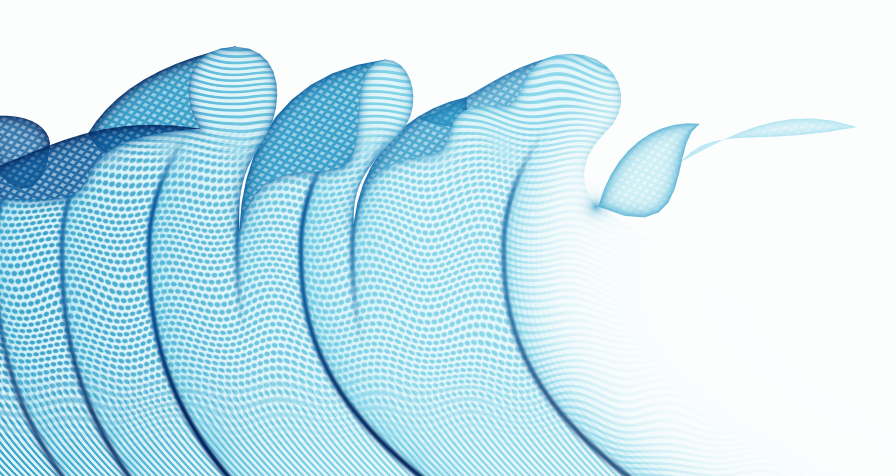
This background is drawn by a WebGL 1 fragment shader. Its source:

```glsl
precision highp float;
uniform vec2 u_resolution;

const vec3 PAPER = vec3(.99, .995, .995);
const vec3 MIST = vec3(.74, .92, .95);
const vec3 SKY = vec3(.37, .78, .89);
const vec3 SEA = vec3(.16, .6, .78);
const vec3 DEEP = vec3(.05, .37, .62);
const vec3 NAVY = vec3(.01, .13, .36);
const float WAIST = 48.0;

// Closed outlines: squared distance and inside sign gathered along a pen
struct Pen { vec2 at; float near; float side; };

void line(inout Pen pen, vec2 p, vec2 next) {
  vec2 e = next - pen.at, w = p - pen.at;
  vec2 r = w - e * clamp(dot(w, e) / max(dot(e, e), 1e-6), 0.0, 1.0);
  pen.near = min(pen.near, dot(r, r));
  bvec3 hit = bvec3(p.y >= pen.at.y, p.y < next.y, e.x * w.y > e.y * w.x);
  if (all(hit) || !any(hit)) pen.side = -pen.side;
  pen.at = next;
}

void curve(inout Pen pen, vec2 p, vec2 b, vec2 c, vec2 d) {
  vec2 a = pen.at;
  for (int i = 1; i <= 10; i++) {
    float t = float(i) / 10.0, s = 1.0 - t;
    line(pen, p, s * s * (s * a + 3.0 * t * b) + t * t * (3.0 * s * c + t * d));
  }
}

float lobe(vec2 p, vec2 a, vec2 b, vec2 c, vec2 d, vec2 e, vec2 f) {
  Pen pen = Pen(a, 1e6, 1.0);
  curve(pen, p, b, c, d);
  curve(pen, p, e, f, a);
  return pen.side * sqrt(pen.near);
}

// Front sheet: three curling crests with hollows between them
float frontSheet(vec2 p) {
  Pen pen = Pen(vec2(-3, 58), 1e6, 1.0);
  curve(pen, p, vec2(7, 59), vec2(15, 56), vec2(18, 62));
  curve(pen, p, vec2(21, 71), vec2(32, 72), vec2(42, 73));
  curve(pen, p, vec2(38, 79), vec2(38, 90), vec2(49.5, 90.2));
  curve(pen, p, vec2(60, 90), vec2(60, 77), vec2(55, 70));
  curve(pen, p, vec2(51, 64), vec2(50, 60), vec2(50.3, 52));
  curve(pen, p, vec2(54, 68), vec2(66, 62), vec2(72, 65));
  curve(pen, p, vec2(78, 68), vec2(72, 87), vec2(81, 87.5));
  curve(pen, p, vec2(87, 87.5), vec2(89, 77), vec2(84, 72));
  curve(pen, p, vec2(77, 65), vec2(74, 61), vec2(74.3, 53));
  curve(pen, p, vec2(77, 69), vec2(88, 66), vec2(92, 68));
  curve(pen, p, vec2(97, 71), vec2(91, 79), vec2(106.6, 77.7));
  curve(pen, p, vec2(111, 80), vec2(109, 88.7), vec2(120, 88.7));
  curve(pen, p, vec2(130, 88.7), vec2(134, 78), vec2(127, 72));
  curve(pen, p, vec2(121, 66), vec2(122, 60), vec2(125.7, 56.6));
  line(pen, p, vec2(200, 9));
  line(pen, p, vec2(200, -9));
  line(pen, p, vec2(-3, -9));
  line(pen, p, vec2(-3, 58));
  return pen.side * sqrt(pen.near);
}

// Gradient noise and line patterns
float corner(vec2 cell, vec2 offset) {
  float angle = 6.2832 * fract(sin(dot(cell, vec2(127.1, 311.7))) * 4375.5);
  return dot(vec2(cos(angle), sin(angle)), offset);
}

float noise(vec2 p) {
  vec2 i = floor(p), f = fract(p), w = f * f * (3.0 - 2.0 * f), o = vec2(1, 0);
  float low = mix(corner(i, f), corner(i + o, f - o), w.x);
  float high = mix(corner(i + o.yx, f - o.yx), corner(i + 1.0, f - 1.0), w.x);
  return mix(low, high, w.y);
}

float stripe(float cycles) { return smoothstep(-.4, .8, sin(6.2832 * cycles)); }

float dots(vec2 q) {
  q.x += .5 * mod(floor(q.y), 2.0);
  return 1.0 - smoothstep(.2, .46, length((fract(q) - .5) * vec2(.8, 1)));
}

// Sideways lean and slope of the sweeping lines at height y
vec2 sweep(float y, float lean) {
  float up = max(y - WAIST, 0.0), t = max(WAIST - y, 0.0) / WAIST;
  return vec2(.014 * up * up + lean * pow(t, 2.4), .028 * up - lean * 2.4 / WAIST * pow(t, 1.4));
}

float crest(vec2 p, float x, float lean) {
  vec2 s = sweep(p.y, lean);
  return (p.x - x - s.x) / sqrt(1.0 + s.y * s.y);
}

void fold(inout vec3 color, vec2 p, float x, float lean, float foot, float strength) {
  float d = crest(p, x, lean);
  float reach = strength * smoothstep(foot - 25.0, foot, p.y) * (1.0 - smoothstep(56.0, 74.0, p.y));
  float glow = smoothstep(-.6, .3, d) * exp(-max(d, 0.0) / 3.5);
  color = mix(color, SKY, reach * glow * (.35 + .4 * stripe(d / 1.1)));
  color = mix(color, mix(NAVY, DEEP, smoothstep(5.0, 45.0, p.y)), reach * exp(-d * d * 2.5));
}

// Woven translucent sheet with a darker rim
void weave(inout vec3 color, vec2 p, float d, float pixel, vec3 tone, vec3 rim, float density) {
  float mesh = max(stripe(dot(p, vec2(.3, .7))), stripe(dot(p, vec2(.55, -.45))));
  vec3 cloth = mix(color, tone, density * (.5 + .5 * mesh));
  cloth = mix(cloth, rim, density * exp(-abs(d) * .9));
  color = mix(color, cloth, 1.0 - smoothstep(-pixel, pixel, d));
}

vec3 body(vec2 p, float d) {
  float right = crest(p, 105.8, 26.0), high = smoothstep(62.0, 76.0, p.y);
  float fade = exp(-max(right, 0.0) / mix(7.0, 14.0, high)) * (1.0 - .0025 * p.x);
  float row = p.y + 3.0 * noise(p * .06) + .8 * sin(p.x * .3);
  float column = p.x - sweep(p.y, 20.0).x;
  float ink = mix(stripe(column / 1.4), dots(vec2(column, row) / 1.45), smoothstep(3.0, 26.0, p.y));
  ink = mix(ink, stripe((row + .1 * p.x) / 1.4), max(high, smoothstep(-1.0, 3.0, right)));
  vec3 color = mix(PAPER, MIST, .4 * fade + .08 * exp(-max(right, 0.0) / 25.0));
  color = mix(color, mix(SEA, SKY, smoothstep(5.0, 85.0, p.x)), ink * fade * .9);
  fold(color, p, -1.0, 14.0, 0.0, .7);
  fold(color, p, 13.0, 14.0, 0.0, .8);
  fold(color, p, 31.3, 16.5, 0.0, 1.0);
  fold(color, p, 49.8, 14.0, 53.0, .8);
  fold(color, p, 63.2, 25.0, 0.0, .95);
  fold(color, p, 74.0, 16.0, 50.0, .7);
  fold(color, p, 105.8, 26.0, 0.0, .7);
  return mix(color, mix(DEEP, SEA, smoothstep(40.0, 110.0, p.x)), .8 * fade * exp(-abs(d) * 1.3));
}

void main() {
  vec2 p = gl_FragCoord.xy / u_resolution.y * 100.0;
  float px = 70.0 / u_resolution.y, d = frontSheet(p);
  vec3 c = PAPER;
  // Shadowed backs of the curls, then pale trailing ribbons
  weave(c, p, lobe(p, vec2(88, 75), vec2(100, 79), vec2(106, 87), vec2(120, 88.7), vec2(114, 76), vec2(100, 70)), px, SEA, DEEP, .7);
  weave(c, p, lobe(p, vec2(74.3, 53), vec2(76, 68), vec2(86, 77), vec2(98, 79.6), vec2(100, 66), vec2(84, 60)), px, SEA, DEEP, .8);
  weave(c, p, lobe(p, vec2(50.3, 52), vec2(51, 70), vec2(60, 85), vec2(81, 87.5), vec2(82, 60), vec2(60, 56)), px, SEA, DEEP, .9);
  weave(c, p, lobe(p, vec2(18.5, 72), vec2(24, 81), vec2(34, 87), vec2(49.5, 90.3), vec2(50, 62), vec2(22, 62)), px, SEA, NAVY, .9);
  weave(c, p, lobe(p, vec2(-3, 75.5), vec2(5, 76.5), vec2(10, 74), vec2(10.5, 70), vec2(10, 55), vec2(-3, 58)), px, DEEP, NAVY, .8);
  weave(c, p, lobe(p, vec2(-3, 64), vec2(12, 70), vec2(22, 76), vec2(42, 73), vec2(40, 60), vec2(-3, 40)), px, DEEP, NAVY, .9);
  weave(c, p, lobe(p, vec2(125.7, 56.6), vec2(129, 69), vec2(138, 75), vec2(147, 74), vec2(140, 70), vec2(147, 47)), px, MIST, SEA, .7);
  weave(c, p, lobe(p, vec2(143, 66), vec2(150, 74), vec2(158, 69), vec2(180, 73.3), vec2(164, 79), vec2(151, 70)), px, MIST, SKY, .4);
  c = mix(c, body(p, d), 1.0 - smoothstep(-px, px, d));
  c = mix(c, SEA, .8 * exp(-length(p - vec2(125.2, 56.6)) * .9));
  gl_FragColor = vec4(c, 1);
}
```
